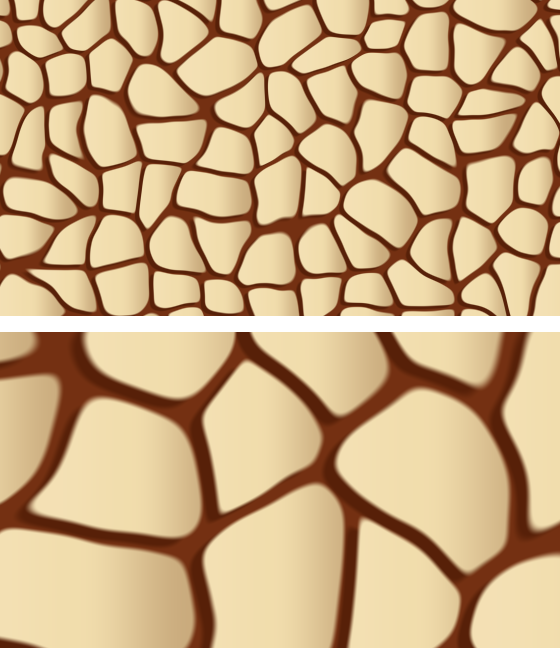
Top, the full canvas; bottom, a detail of the centre.
This pattern is drawn by a Shadertoy shader. Its source:

```glsl
// Irregular cream paving stones with soft shading, set in brown mortar.

const float ROWS = 6.3; // stones per canvas height

// Integer hash giving two values in 0..1
vec2 hash2(vec2 cell) {
    uvec2 v = uvec2(ivec2(cell) + 4096) * 1664525u + 1013904223u;
    v.x += v.y * 1664525u;
    v.y += v.x * 1664525u;
    v ^= v >> 16u;
    v.x += v.y * 1664525u;
    v.y += v.x * 1664525u;
    v ^= v >> 16u;
    return vec2(v & 65535u) / 65535.0;
}

// Smooth value noise, two channels in -1..1
vec2 noise2(vec2 p) {
    vec2 i = floor(p), f = fract(p);
    f = f * f * f * (f * (f * 6.0 - 15.0) + 10.0);
    vec2 low = mix(hash2(i), hash2(i + vec2(1, 0)), f.x);
    vec2 high = mix(hash2(i + vec2(0, 1)), hash2(i + vec2(1, 1)), f.x);
    return mix(low, high, f.y) * 2.0 - 1.0;
}

// Bends the cell borders into gently curved outlines
vec2 warp(vec2 p) {
    return 0.27 * noise2(p * 0.85 + 31.0) + 0.05 * noise2(p * 2.1 + 77.0);
}

vec2 seedOf(vec2 cell) {
    return cell + 0.5 + 0.8 * (hash2(cell) - 0.5);
}

// x: distance inside the rounded stone, y: position across it, -1 left to 1 right
vec2 stone(vec2 p) {
    vec2 q = p + warp(p);

    // Nearest seed
    vec2 home = floor(q), seed = home;
    float nearest = 1e5;
    vec2 base = home;
    for (int j = -1; j <= 1; j++)
    for (int i = -1; i <= 1; i++) {
        vec2 cell = base + vec2(i, j);
        vec2 s = seedOf(cell);
        float d = dot(s - q, s - q);
        if (d < nearest) { nearest = d; home = cell; seed = s; }
    }

    // Smooth minimum of the border distances rounds the corners
    float rounding = mix(0.03, 0.075, hash2(home + 211.0).x);
    float sum = 0.0, left = 1.0, right = 1.0;
    for (int j = -2; j <= 2; j++)
    for (int i = -2; i <= 2; i++) {
        if (i == 0 && j == 0) continue;
        vec2 r = seedOf(home + vec2(i, j)) - seed;
        float d = 0.5 * length(r) - dot(q - seed, normalize(r));
        sum += exp(-d / rounding);
        float reach = 0.5 * dot(r, r) / max(abs(r.x), 1e-3);
        if (r.x > 0.0) right = min(right, reach);
        else left = min(left, reach);
    }
    float inside = -rounding * log(sum) - 0.055;

    // Shading runs straight across, so undo the warp at the centre
    float x = p.x - (seed.x - warp(seed).x);
    float across = (2.0 * x - right + left) / (right + left);
    return vec2(inside, across);
}

void mainImage(out vec4 fragColor, in vec2 fragCoord) {
    vec2 p = fragCoord / iResolution.y * ROWS;
    float soft = max(0.022, ROWS / iResolution.y);

    vec3 mortar = vec3(0.455, 0.19, 0.07);
    vec3 shadow = vec3(0.34, 0.125, 0.03);
    vec3 cream = vec3(0.955, 0.88, 0.705);
    vec3 tan_ = vec3(0.79, 0.67, 0.49);

    // Shadow falls to the lower left of every stone
    float shade = stone(p + vec2(0.085, 0.06)).x;
    vec3 col = mix(mortar, shadow, smoothstep(-soft, soft, shade));

    // Stone face darkens toward its right side
    vec2 s = stone(p);
    vec3 face = mix(cream, vec3(0.945, 0.865, 0.675), smoothstep(-1.0, 0.0, s.y));
    face = mix(face, tan_, smoothstep(-0.05, 1.15, s.y));
    col = mix(col, face, smoothstep(-soft, soft, s.x));

    fragColor = vec4(col, 1.0);
}
```
